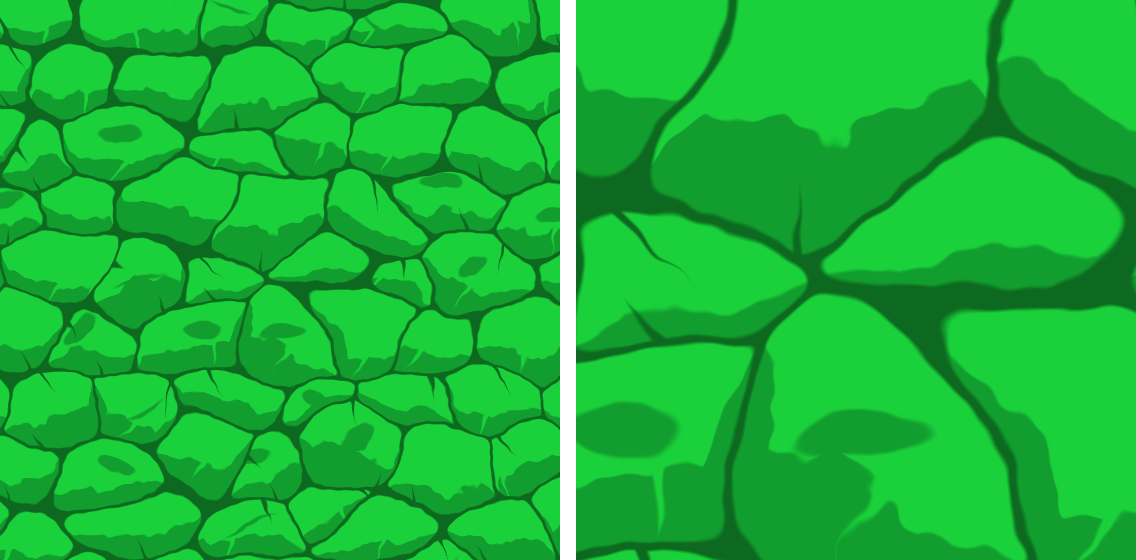
Left: the whole. Right: its middle third, enlarged.
Write a Shadertoy shader that draws this texture.

```glsl
const vec3 LIT = vec3(0.10, 0.82, 0.23);
const vec3 SHADE = vec3(0.07, 0.62, 0.18);
const vec3 GAP = vec3(0.05, 0.41, 0.12);
const vec2 STONES = vec2(6.2, 8.8);   // stones across and up the canvas
const float SOFT = 0.0016;            // half width of a smoothed edge
const float JOINT = 0.0027;           // half width of the line between stones

vec3 hash3(vec2 c) {
    vec3 h = fract(c.xyx * vec3(0.1031, 0.1030, 0.0973));
    h += dot(h, h.yxz + 33.33);
    return fract((h.xxy + h.yzz) * h.zyx);
}

float gradientDot(vec2 corner, vec2 offset) {
    float a = 6.2832 * hash3(corner + 71.0).x;
    return dot(vec2(cos(a), sin(a)), offset);
}

float gradientNoise(vec2 p) {
    vec2 i = floor(p), f = p - i;
    vec2 u = f * f * f * (f * (f * 6.0 - 15.0) + 10.0);
    vec2 e = vec2(1.0, 0.0);
    float low = mix(gradientDot(i, f), gradientDot(i + e, f - e), u.x);
    float high = mix(gradientDot(i + e.yx, f - e.yx), gradientDot(i + 1.0, f - 1.0), u.x);
    return mix(low, high, u.y);
}

vec2 warp(vec2 p, float frequency, float amount) {
    vec2 q = p * frequency;
    return amount * vec2(gradientNoise(q), gradientNoise(q + 37.3));
}

// Stone centre in grid units (xy) and its growth weight (z)
vec3 stoneSite(vec2 cell) {
    vec3 r = hash3(cell);
    vec2 stagger = vec2(0.5 * mod(cell.y, 2.0), 0.0);
    return vec3(cell + 0.5 + stagger + (r.xy - 0.5) * vec2(0.65, 0.6), mix(-0.25, 0.2, r.z));
}

float power(vec2 q, vec3 site) {
    vec2 d = q - site.xy;
    return dot(d, d) - site.z;
}

vec2 owningCell(vec2 q) {
    vec2 base = floor(q - vec2(0.25, 0.0)), owner = base;
    float best = 1e5;
    for (int y = -2; y <= 2; y++)
    for (int x = -2; x <= 2; x++) {
        vec2 cell = base + vec2(x, y);
        float d = power(q, stoneSite(cell));
        if (d < best) { best = d; owner = cell; }
    }
    return owner;
}

// Rounded border distance, then the way down and up to the outline
vec3 stoneBounds(vec2 q, vec2 owner, vec2 downDir, float rounding) {
    vec3 home = stoneSite(owner);
    float sum = 1e-9, down = 1.0, up = 1.0;
    for (int y = -2; y <= 2; y++)
    for (int x = -2; x <= 2; x++) {
        if (x == 0 && y == 0) continue;
        vec3 other = stoneSite(owner + vec2(x, y));
        vec2 slope = 2.0 * STONES * (other.xy - home.xy);
        float d = (power(q, other) - power(q, home)) / length(slope);
        float facing = dot(normalize(slope), downDir);
        sum += exp(-d / rounding);
        if (facing > 0.05) down = min(down, d / facing);
        if (facing < -0.05) up = min(up, -d / facing);
    }
    return vec3(-rounding * log(sum), down, up);
}

float cover(float d) { return smoothstep(-SOFT, SOFT, d); }

float taperedStreak(float side, float along, float reach, float width) {
    return cover(width * (1.0 - along / reach) - abs(side));
}

float dent(vec2 p, vec2 radii, float angle) {
    float c = cos(angle), s = sin(angle);
    vec2 e = mat2(c, -s, s, c) * p / radii;
    return cover((1.0 - length(e)) * radii.y);
}

void mainImage(out vec4 fragColor, in vec2 fragCoord) {
    vec2 uv = fragCoord / iResolution.y;
    vec2 p = uv + warp(uv, 9.0, 0.026) + warp(uv, 48.0, 0.004);
    vec2 q = p * STONES;

    vec2 owner = owningCell(q);
    vec3 look = hash3(owner + 113.0), extra = hash3(owner + 219.0);
    vec2 downDir = normalize(vec2(look.y - 0.5, -1.0));
    float rounding = mix(0.003, 0.013, smoothstep(-0.3, 0.4, gradientNoise(uv * 5.0)));
    vec3 bounds = stoneBounds(q, owner, downDir, rounding);
    float down = bounds.y, up = bounds.z, column = down + up;
    vec2 local = p - stoneSite(owner).xy / STONES;
    float side = dot(local, vec2(-downDir.y, downDir.x));

    // Shaded underside with a ragged upper rim
    float rim = mix(0.25, 0.46, look.x) + 0.13 * gradientNoise(uv * 22.0)
              + 0.06 * gradientNoise(uv * 60.0);
    float shade = cover(rim * column - down);

    // Lit crease running down into the shade
    float creaseDrop = rim * column - down;
    float crease = taperedStreak(side + 0.3 * creaseDrop - (extra.x - 0.5) * 0.06,
                                 creaseDrop, 0.038, 0.0045);
    shade *= 1.0 - crease * step(0.5, extra.y);

    // Broad dents and thin scratches on the lit face
    vec2 radii = mix(vec2(0.038, 0.004), vec2(0.034, 0.014), step(0.5, extra.x));
    float mark = dent(local - vec2(0.0, 0.012), radii, (extra.z - 0.5) * 1.4);
    shade = max(shade, mark * step(0.7, look.z));

    // Cracks from the top and bottom outlines
    float topCrack = taperedStreak(side - 0.4 * up + (look.x - 0.5) * 0.08, up, 0.045, 0.0042);
    float lowCrack = taperedStreak(side + 0.2 * down - (look.z - 0.5) * 0.1, down, 0.032, 0.0036);
    float crack = max(topCrack * step(0.72, extra.z), lowCrack * step(extra.y, 0.4));

    vec3 color = mix(LIT, SHADE, shade);
    color = mix(color, GAP, crack);
    color = mix(GAP, color, cover(bounds.x - JOINT));
    fragColor = vec4(color, 1.0);
}
```
